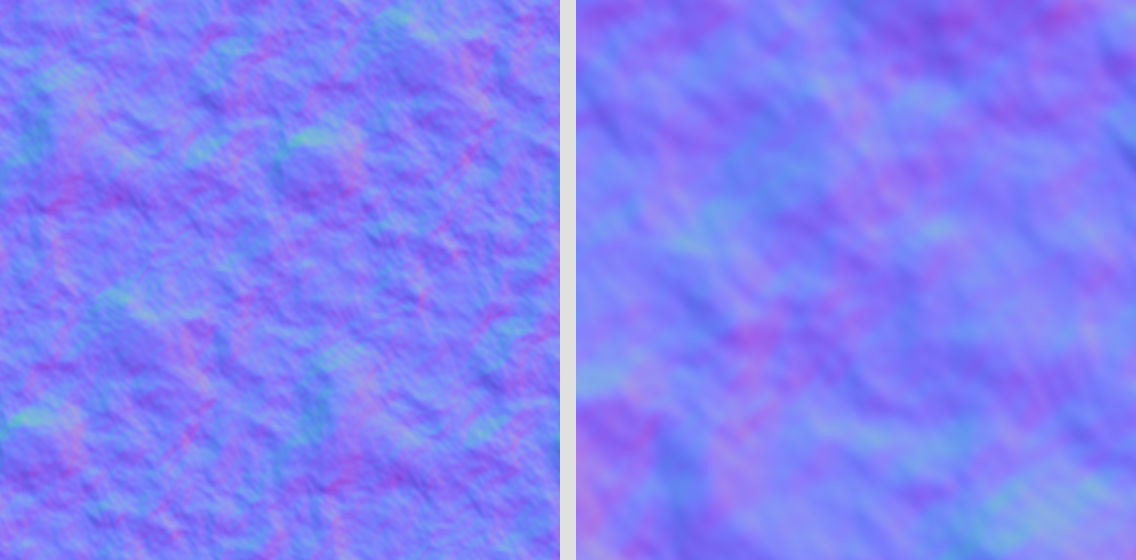
Left: the whole. Right: its middle third, enlarged.
This texture map is drawn by a Shadertoy shader. Its source:

```glsl
// Tileable tangent-space normal map of soft, lumpy, cloud-like relief
#define CELLS 4.0                // lattice cells per repeat in the first octave
#define OCTAVES 5
#define SLOPE_GAIN 0.79          // steepness kept from one octave to the next
#define RELIEF vec2(0.17, 0.19)  // overall steepness across and up
#define BILLOW 0.5               // 0 = plain noise, 1 = round lumps with creases
#define BILLOW_FADE 0.6          // billow kept from one octave to the next
#define CREASE 0.12              // softness of the creases
#define WARP 0.012               // bending of the lumps, in canvas units
#define SAMPLE_STEP 0.0045       // distance of the slope samples, in canvas units
#define FLAT_BLUE 0.985          // blue of level ground
#define BLUE_LOSS 0.7            // darkening of blue on slopes

// Integer hash of a lattice point, in 0..1
float hash(ivec2 cell, int seed) {
    uint h = uint(cell.x) * 1597334677u ^ uint(cell.y) * 3812015801u;
    h ^= uint(seed) * 2654435769u;
    h = (h ^ (h >> 16)) * 2146121005u;
    h = (h ^ (h >> 15)) * 2221713035u;
    h ^= h >> 16;
    return float(h >> 8) / 16777216.0;
}

// Contribution of one lattice corner with a random unit gradient
float corner(vec2 cell, vec2 offset, float period, int seed) {
    float angle = 6.2831853 * hash(ivec2(mod(cell, period)), seed);
    return dot(vec2(cos(angle), sin(angle)), offset);
}

// Gradient noise on a diagonal lattice; it still repeats with the canvas
float noise(vec2 uv, float period, int seed) {
    vec2 p = vec2(uv.x + uv.y, uv.y - uv.x) * period;
    vec2 i = floor(p), f = p - i;
    vec2 w = f * f * f * (f * (f * 6.0 - 15.0) + 10.0);
    vec2 e = vec2(1.0, 0.0);
    float low = mix(corner(i, f, period, seed),
                    corner(i + e, f - e, period, seed), w.x);
    float high = mix(corner(i + e.yx, f - e.yx, period, seed),
                     corner(i + e.xx, f - e.xx, period, seed), w.x);
    return mix(low, high, w.y);
}

// Warped sum of octaves; lump tops are smoother than their edges
float height(vec2 uv) {
    vec2 bend = vec2(noise(uv, CELLS * 2.0, 11), noise(uv, CELLS * 2.0, 12));
    uv += WARP * bend;
    float sum = 0.0, slope = 1.0, period = CELLS, billow = BILLOW;
    for (int i = 0; i < OCTAVES; i++) {
        float n = noise(uv, period, i + 21);
        float lump = sqrt(n * n + CREASE * CREASE);
        sum += slope / (period * sqrt(2.0)) * mix(n, lump, billow);
        if (i == 0) slope *= mix(1.15, 0.75, smoothstep(0.0, 0.45, lump));
        slope *= SLOPE_GAIN;
        billow *= BILLOW_FADE;
        period *= 2.0;
    }
    return sum;
}

void mainImage(out vec4 fragColor, in vec2 fragCoord) {
    vec2 uv = fragCoord / iResolution.xy;

    // Slope by central differences
    vec2 d = vec2(SAMPLE_STEP, 0.0);
    vec2 slope = vec2(height(uv + d) - height(uv - d),
                      height(uv + d.yx) - height(uv - d.yx));
    slope *= RELIEF / (2.0 * SAMPLE_STEP);

    // Encode the tilt in red and green, the facing in blue
    vec2 tilt = -slope / sqrt(1.0 + dot(slope, slope));
    float blue = FLAT_BLUE - BLUE_LOSS * dot(tilt, tilt);
    fragColor = vec4(0.5 + 0.5 * tilt, blue, 1.0);
}
```
